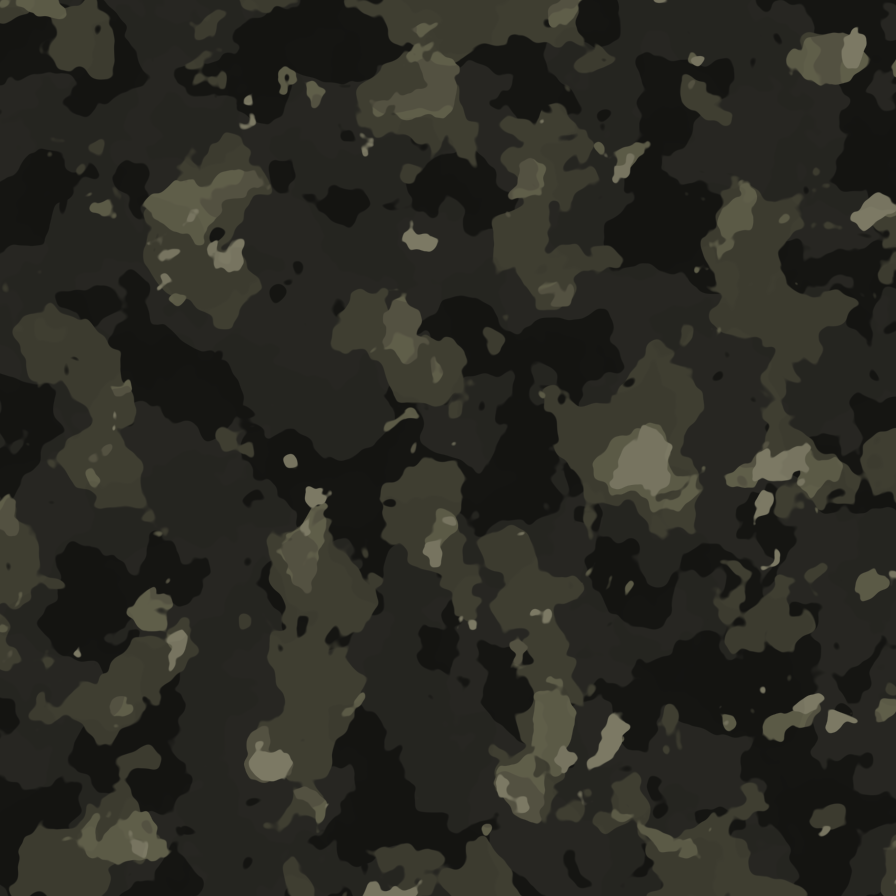
This pattern is drawn by a WebGL 1 fragment shader. Its source:

```glsl
precision highp float;
// Dark woodland camouflage: black and olive blotches over a charcoal ground,
// with small tan and pale accents. Each layer is fractal gradient noise scaled
// to unit variance, so its cut level directly sets the area it covers.

uniform vec2 u_resolution;

#define BLOTCH_FREQ 8.2    // cells per canvas for black and olive
#define ACCENT_FREQ 12.0   // cells per canvas for tan and pale
#define SPECK_FREQ 30.0    // cells per canvas for the small dark dots
#define BLACK_CUT 0.38
#define OLIVE_CUT 0.60
#define TAN_CUT 1.62
#define PALE_CUT 2.02
#define SPECK_CUT 0.50
#define WARP 0.008         // outline distortion, in canvas units
#define GAIN 0.5           // raggedness of the outlines
#define EDGE 0.06          // edge softness, in noise deviations
#define VEIL 0.02          // strength of the faint tonal overlay

const vec3 CHARCOAL = vec3(0.150, 0.148, 0.130);
const vec3 BLACK = vec3(0.080, 0.080, 0.070);
const vec3 OLIVE = vec3(0.242, 0.238, 0.190);
const vec3 TAN_DIM = vec3(0.320, 0.310, 0.250);
const vec3 TAN = vec3(0.365, 0.360, 0.282);
const vec3 PALE = vec3(0.475, 0.465, 0.385);

// Random unit gradient for a lattice point
vec2 gradientAt(vec2 cell) {
  vec3 q = fract(cell.xyx * vec3(0.1031, 0.1030, 0.0973));
  q += dot(q, q.yzx + 33.33);
  float angle = 6.2832 * fract((q.x + q.y) * q.z);
  return vec2(cos(angle), sin(angle));
}

float gradientNoise(vec2 p) {
  vec2 i = floor(p);
  vec2 f = fract(p);
  vec2 s = f * f * (3.0 - 2.0 * f);
  vec2 e = vec2(1.0, 0.0);
  float a = dot(gradientAt(i), f);
  float b = dot(gradientAt(i + e.xy), f - e.xy);
  float c = dot(gradientAt(i + e.yx), f - e.yx);
  float d = dot(gradientAt(i + e.xx), f - e.xx);
  return mix(mix(a, b, s.x), mix(c, d, s.x), s.y);
}

// Four rotated octaves, normalised to a standard deviation of about one
float field(vec2 p, float freq, float seed) {
  mat2 turn = mat2(1.6, 1.2, -1.2, 1.6);
  vec2 q = p * freq + seed * vec2(17.3, 29.7);
  float sum = 0.0;
  float amp = 4.1;
  for (int i = 0; i < 4; i++) {
    sum += amp * gradientNoise(q);
    q = turn * q + 5.7;
    amp *= GAIN;
  }
  return sum;
}

float mask(float value, float cut) {
  return smoothstep(cut - EDGE, cut + EDGE, value);
}

vec3 camouflage(vec2 p) {
  // Bend the outlines
  p += WARP * vec2(gradientNoise(p * 24.0 + 3.1), gradientNoise(p * 24.0 + 41.7));

  // Accents are stretched a little along the rising diagonal
  vec2 along = vec2(0.64, 0.77);
  vec2 stretched = p - 0.15 * along * dot(p, along);

  // Tan leans towards olive, and pale leans towards tan
  float black = field(p, BLOTCH_FREQ, 1.0);
  float olive = field(p, BLOTCH_FREQ, 2.0);
  float tanField = (field(stretched, ACCENT_FREQ, 3.0) + 0.5 * olive) / 1.118;
  float pale = (field(stretched, ACCENT_FREQ, 4.0) + 0.6 * tanField) / 1.166;
  float speck = gradientNoise(p * SPECK_FREQ + 7.3);
  float tone = field(p, BLOTCH_FREQ, 6.0);

  // Paint from the ground up
  vec3 color = mix(CHARCOAL, BLACK, mask(black, BLACK_CUT));
  color = mix(color, OLIVE, mask(olive, OLIVE_CUT));
  color = mix(color, BLACK, smoothstep(-0.02, 0.02, speck - SPECK_CUT));
  vec3 tanColor = mix(TAN, TAN_DIM, mask(tone, 0.95));
  color = mix(color, tanColor, mask(tanField, TAN_CUT));
  color = mix(color, PALE, mask(pale, PALE_CUT));
  return color * (1.0 + VEIL * (2.0 * mask(tone, 0.0) - 1.0));
}

void main() {
  // Average four samples per pixel for smooth edges
  vec3 total = vec3(0.0);
  for (int y = 0; y < 2; y++) {
    for (int x = 0; x < 2; x++) {
      vec2 jitter = 0.6 * vec2(float(x), float(y)) - 0.3;
      total += camouflage((gl_FragCoord.xy + jitter) / u_resolution.y);
    }
  }
  gl_FragColor = vec4(total / 4.0, 1.0);
}
```
